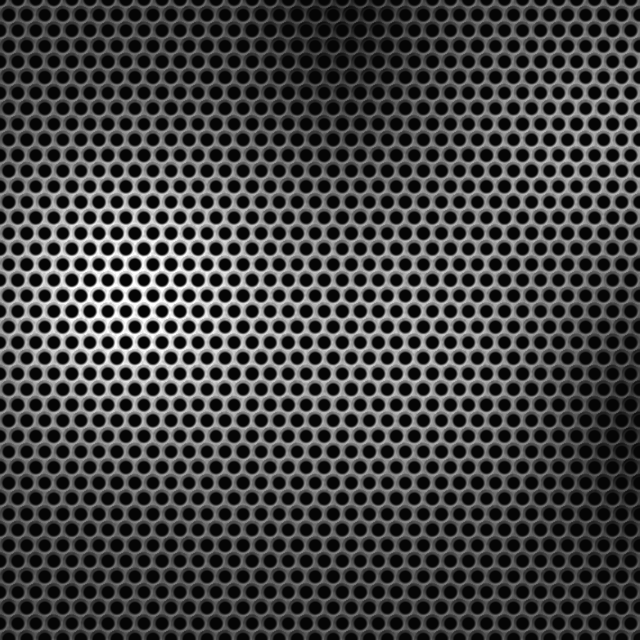
This texture is drawn by a WebGL 2 fragment shader. Its source:

```glsl
#version 300 es
precision highp float;
// Perforated metal sheet: staggered round holes under uneven studio light.

uniform vec2 u_resolution;
out vec4 outColor;

const float COLUMNS = 35.5;                  // holes across the canvas
const float ROWS = 41.02;                    // staggered rows down the canvas
const vec2 FIRST_HOLE = vec2(0.0277, 0.026); // centre of one hole, canvas units
const vec2 CELL = vec2(1.0, 1.7320508);      // two staggered rows, in hole pitches
const float HOLE_RADIUS = 0.36;              // in hole pitches
const float EDGE_SOFTNESS = 0.085;
const float RADIUS_WEAR = 0.012;
const float RIM_RADIUS = 0.44;
const float RIM_WIDTH = 0.07;
const float RIM_STRENGTH = 0.13;
const vec2 RIM_LIGHT = vec2(0.45, -0.89);
const float NODE_SHINE = 0.12;               // glint where three holes meet
const float GRAIN_SCALE = 260.0;
const float GRAIN_STRENGTH = 0.16;
const float AMBIENT = 0.28;
const vec3 HOLE_COLOR = vec3(0.018);
const vec3 METAL_COLOR = vec3(1.0);

float hash(vec2 p) {
    vec3 q = fract(vec3(p.xyx) * 0.1031);
    q += dot(q, q.yzx + 33.33);
    return fract((q.x + q.y) * q.z);
}

float valueNoise(vec2 p) {
    vec2 i = floor(p), f = fract(p);
    f = f * f * (3.0 - 2.0 * f);
    float low = mix(hash(i), hash(i + vec2(1, 0)), f.x);
    float high = mix(hash(i + vec2(0, 1)), hash(i + vec2(1, 1)), f.x);
    return mix(low, high, f.y);
}

float glow(vec2 p, vec2 center, vec2 spread) {
    vec2 q = (p - center) / spread;
    return exp(-dot(q, q));
}

// Broad reflections and shadows across the sheet
float sheetLight(vec2 p) {
    float light = AMBIENT;
    light += 0.42 * glow(p, vec2(0.17, 0.55), vec2(0.20, 0.20));
    light += 0.32 * glow(p, vec2(0.42, 0.50), vec2(0.42, 0.32));
    light += 0.28 * glow(p, vec2(0.95, 0.78), vec2(0.24, 0.20));
    light += 0.15 * glow(p, vec2(0.70, 0.45), vec2(0.20, 0.22));
    light -= 0.15 * glow(p, vec2(0.53, 0.95), vec2(0.13, 0.28));
    light -= 0.15 * glow(p, vec2(1.00, 0.33), vec2(0.13, 0.20));
    return light;
}

// Offset from the nearest hole centre in a hexagonal lattice
vec2 nearestHole(vec2 p) {
    vec2 a = mod(p + 0.5 * CELL, CELL) - 0.5 * CELL;
    vec2 b = mod(p, CELL) - 0.5 * CELL;
    return dot(a, a) < dot(b, b) ? a : b;
}

void main() {
    vec2 uv = gl_FragCoord.xy / u_resolution;
    vec2 pitchScale = vec2(COLUMNS, ROWS * 0.5 * CELL.y);
    vec2 p = (uv - FIRST_HOLE) * pitchScale;
    vec2 offset = nearestHole(p);
    float dist = length(offset);

    // Each hole differs slightly in size
    vec2 holeId = floor((p - offset) / (0.5 * CELL) + 0.5) + 100.0;
    float radius = HOLE_RADIUS + RADIUS_WEAR * (2.0 * hash(holeId) - 1.0);
    float pixel = COLUMNS / min(u_resolution.x, u_resolution.y);
    float softness = max(EDGE_SOFTNESS, 0.75 * pixel);
    float metalMask = smoothstep(radius - softness, radius + softness, dist);

    // Metal surface with grain, bevelled rims and glints
    float facing = dot(offset / max(dist, 0.001), RIM_LIGHT);
    float rimDepth = (dist - RIM_RADIUS) / RIM_WIDTH;
    float rim = RIM_STRENGTH * facing * exp(-rimDepth * rimDepth);
    float grain = GRAIN_STRENGTH * (valueNoise(uv * GRAIN_SCALE) - 0.5);
    float node = NODE_SHINE * smoothstep(0.46, 0.57, dist);
    float shade = sheetLight(uv) * (1.0 + grain + node) + rim;

    vec3 metal = METAL_COLOR * clamp(shade, 0.0, 1.0);
    outColor = vec4(mix(HOLE_COLOR, metal, metalMask), 1.0);
}
```
